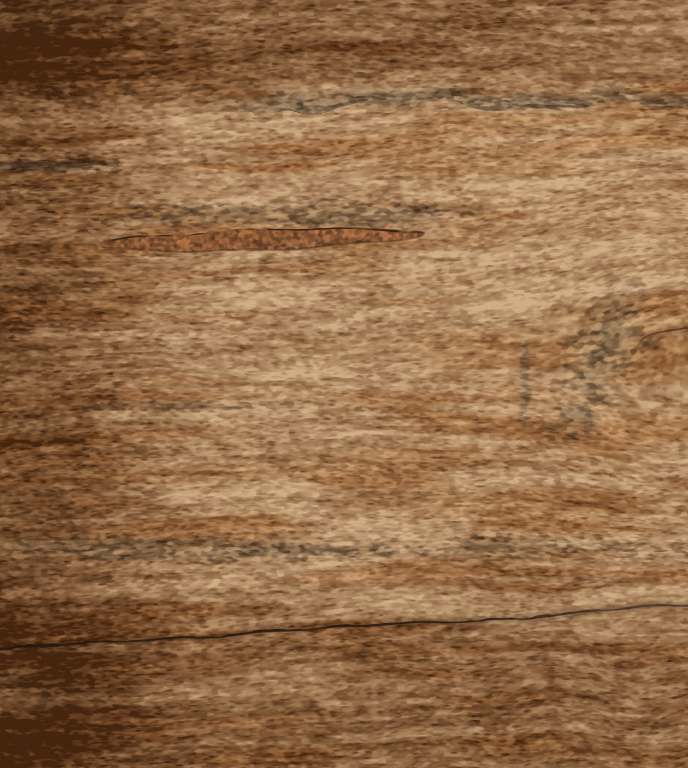
A WebGL 1 fragment shader for this texture:

```glsl
precision highp float;
// Weathered brown wood board: horizontal grain, pores, stains, a filled gouge, a knot and a crack.
uniform vec2 u_resolution;

const vec3 DARK_WOOD = vec3(0.30, 0.18, 0.085);
const vec3 MID_WOOD = vec3(0.535, 0.375, 0.24);
const vec3 LIGHT_WOOD = vec3(0.78, 0.64, 0.485);
const vec3 RED_FILL = vec3(0.52, 0.32, 0.19);
const vec3 GREY_STAIN = vec3(0.46, 0.385, 0.29);
const vec3 CRACK_COLOR = vec3(0.15, 0.10, 0.06);
const float BASE_TONE = 0.71;
const float GRAIN_CONTRAST = 0.52;
const float PORE_DEPTH = 0.27;
const vec2 PORE_CELLS = vec2(66.0, 190.0);
const vec2 KNOT = vec2(0.89, 0.53);
const vec2 GOUGE_START = vec2(0.13, 0.681);
const float GOUGE_LENGTH = 0.425;
const float GOUGE_HEIGHT = 0.014;

vec3 hash3(vec2 cell) {
  vec3 h = fract(cell.xyx * vec3(0.1031, 0.1030, 0.0973));
  h += dot(h, h.yxz + 33.33);
  return fract((h.xxy + h.yzz) * h.zyx);
}

// Smooth cellular noise around zero: random cell values blended by distance to their points.
float cellBlend(vec2 p) {
  vec2 cell = floor(p), f = fract(p);
  float total = 0.0, weights = 0.0;
  for (int j = -1; j <= 1; j++) {
    for (int i = -1; i <= 1; i++) {
      vec2 g = vec2(float(i), float(j));
      vec3 h = hash3(cell + g + 57.0);
      vec2 d = g + h.xy - f;
      float w = exp(-6.0 * dot(d, d));
      total += w * h.z;
      weights += w;
    }
  }
  return total / weights - 0.5;
}

// Short tapered dark dashes, one at most in each stretched cell.
float poreDashes(vec2 p, float density) {
  vec2 cell = floor(p), f = fract(p);
  float ink = 0.0;
  for (int j = -1; j <= 1; j++) {
    for (int i = -1; i <= 1; i++) {
      vec2 g = vec2(float(i), float(j));
      vec3 h = hash3(cell + g + 311.0);
      vec2 d = g + h.xy - f;
      d.y -= 0.5 * (fract(h.z * 41.0) - 0.4) * d.x;
      float reach = 0.35 + 0.5 * fract(h.z * 17.0);
      float dash = 1.0 - smoothstep(0.1, 1.0, length(d / vec2(reach, 0.42)));
      ink = max(ink, dash * (0.5 + 0.5 * fract(h.z * 29.0)) * step(h.z, density));
    }
  }
  return ink;
}

// Soft elliptical patch with a ragged border.
float stain(vec2 p, vec2 center, vec2 radius, float ragged) {
  return 1.0 - smoothstep(0.2, 1.25, length((p - center) / radius) + ragged);
}

// Antialiased thin line at signed distance d.
float stroke(float d, float halfWidth) {
  float pixel = 1.0 / u_resolution.y;
  return 1.0 - smoothstep(halfWidth - 0.5 * pixel, halfWidth + pixel, abs(d));
}

void main() {
  vec2 p = gl_FragCoord.xy / u_resolution.y;

  // Grain coordinates: gentle waves and a bulge around the knot
  vec2 knotOffset = p - KNOT;
  vec2 q = p;
  q.y += 0.004 * sin(6.0 * p.x + 9.0 * p.y) + 0.0015 * sin(19.0 * p.x - 23.0 * p.y) - 0.018 * p.x;
  q.y += 0.004 * sin(31.0 * p.x + 12.0 * p.y) * smoothstep(0.4, 0.7, p.x) * (1.0 - smoothstep(0.1, 0.22, p.y));
  q.y -= 0.45 * knotOffset.y * exp(-dot(knotOffset, knotOffset) * 45.0);

  float broad = cellBlend(q * vec2(1.7, 19.0));
  float streak = cellBlend(q * vec2(5.0, 75.0) + 13.0);
  float thread = cellBlend(q * vec2(14.0, 190.0) + 91.0);
  float fine = cellBlend(q * vec2(48.0, 150.0) + 29.0);
  float fibre = cellBlend(q * vec2(130.0, 300.0) + 71.0);
  float patches = cellBlend(p * vec2(7.0, 26.0) + 43.0);

  // Uneven light: dark left side, upper band and lower board
  float tone = BASE_TONE - 0.42 * (1.0 - smoothstep(0.0, 0.3, p.x));
  tone -= 0.34 * smoothstep(0.85, 0.92, p.y + 0.03 * broad);
  tone -= 0.27 * (1.0 - smoothstep(0.1, 0.31, p.y));
  vec2 glow = p - vec2(0.72, 0.72);
  tone += 0.09 * exp(-9.0 * dot(glow, glow));

  // Layered grain and pores
  tone += GRAIN_CONTRAST * (0.42 * broad + 0.5 * streak + 0.55 * thread + 0.6 * fine + 0.75 * fibre + 0.25 * patches);
  float density = clamp(0.42 - 0.5 * patches - 0.3 * broad, 0.15, 0.7);
  tone -= PORE_DEPTH * poreDashes(q * PORE_CELLS, density);

  vec3 color = mix(DARK_WOOD, MID_WOOD, clamp(tone / 0.45, -0.15, 1.0));
  color = mix(color, LIGHT_WOOD, clamp((tone - 0.45) / 0.55, 0.0, 1.15));
  float redness = smoothstep(-0.1, 0.35, -0.6 * broad - 0.6 * streak - 0.4 * patches);
  color *= mix(vec3(1.0), vec3(1.02, 0.955, 0.87), redness);

  // Grey weathering
  float ragged = 0.8 * patches + 0.6 * fine + 0.5 * fibre;
  float grey = 0.5 * stain(p, vec2(0.42, 0.722), vec2(0.2, 0.018), ragged);
  grey = max(grey, 0.45 * stain(p, vec2(0.25, 0.472), vec2(0.16, 0.007), ragged));
  grey = max(grey, 0.55 * stain(p, vec2(0.38, 0.284), vec2(0.6, 0.015), ragged));
  vec2 tilted = p - vec2(0.785, 0.545);
  tilted.x -= 0.35 * tilted.y;
  grey = max(grey, 0.65 * stain(tilted, vec2(0.0), vec2(0.045, 0.09), ragged));
  grey = max(grey, 0.5 * stain(p, vec2(0.683, 0.513), vec2(0.007, 0.055), ragged));
  float bandLow = 0.859 + 0.005 * sin(24.0 * p.x + 1.0) + 0.003 * sin(57.0 * p.x);
  bandLow += 0.014 * patches + 0.006 * fine;
  float bandReach = smoothstep(0.25, 0.4, p.x);
  float band = smoothstep(-0.003, 0.003, p.y - bandLow) * (1.0 - smoothstep(0.008, 0.028, p.y - bandLow));
  grey = max(grey, 0.7 * band * bandReach);
  float speckle = 0.5 * fine + 0.8 * fibre + 0.3 * thread;
  color = mix(color, GREY_STAIN * (1.0 + speckle), grey);
  color *= 1.0 - 0.35 * stroke(p.y - bandLow, 0.0018) * bandReach * smoothstep(-0.2, 0.2, streak + fine);
  color *= 1.0 - 0.4 * stain(p, vec2(0.03, 0.785), vec2(0.13, 0.008), ragged);

  // Knot rim, fading out as it curls
  float rim = length(knotOffset * vec2(1.0, 1.5)) - 0.062 + 0.02 * patches + 0.006 * fine;
  float rimSide = smoothstep(0.0, 0.04, knotOffset.y);
  color = mix(color, DARK_WOOD, rimSide * (0.5 * stroke(rim, 0.0015) + 0.3 * exp(-rim * rim * 9000.0)));

  // Filled gouge with a dark broken upper lip
  float along = (p.x - GOUGE_START.x) / GOUGE_LENGTH;
  float profile = sqrt(max(4.0 * along * (1.0 - along), 0.0)) * (1.0 - 0.3 * along * along);
  float gougeHalf = GOUGE_HEIGHT * profile + 0.004 * patches * profile;
  float gougeY = p.y - GOUGE_START.y - 0.035 * along * GOUGE_LENGTH - 0.0015 * sin(45.0 * p.x);
  float inside = smoothstep(0.0, 0.01, along) * (1.0 - smoothstep(0.985, 1.0, along));
  float fill = inside * (1.0 - smoothstep(-0.0015, 0.0015, abs(gougeY) - gougeHalf));
  float grit = cellBlend(p * vec2(210.0, 230.0));
  color = mix(color, RED_FILL * (1.0 + 0.7 * grit + 0.2 * fine), 0.9 * fill);
  float lip = stroke(gougeY - gougeHalf, 0.0008 + 0.0018 * smoothstep(0.85, 0.92, along) * profile);
  color = mix(color, CRACK_COLOR, 0.85 * inside * lip * smoothstep(-0.25, 0.15, fine + streak));
  color *= 1.0 - 0.25 * inside * stroke(gougeY + gougeHalf, 0.001);

  // Long crack climbing to the right
  float crack = p.y - 0.156 - 0.061 * p.x - 0.0015 * sin(17.0 * p.x) - 0.001 * sin(61.0 * p.x);
  crack -= 0.003 * patches + 0.002 * fine;
  float crackInk = stroke(crack, 0.0011 + 0.0015 * fine) * (0.85 - 0.3 * smoothstep(0.6, 0.85, p.x));
  color = mix(color, CRACK_COLOR, crackInk);
  color *= 1.0 - 0.15 * exp(-crack * crack * 40000.0);

  gl_FragColor = vec4(clamp(color, 0.0, 1.0), 1.0);
}
```
